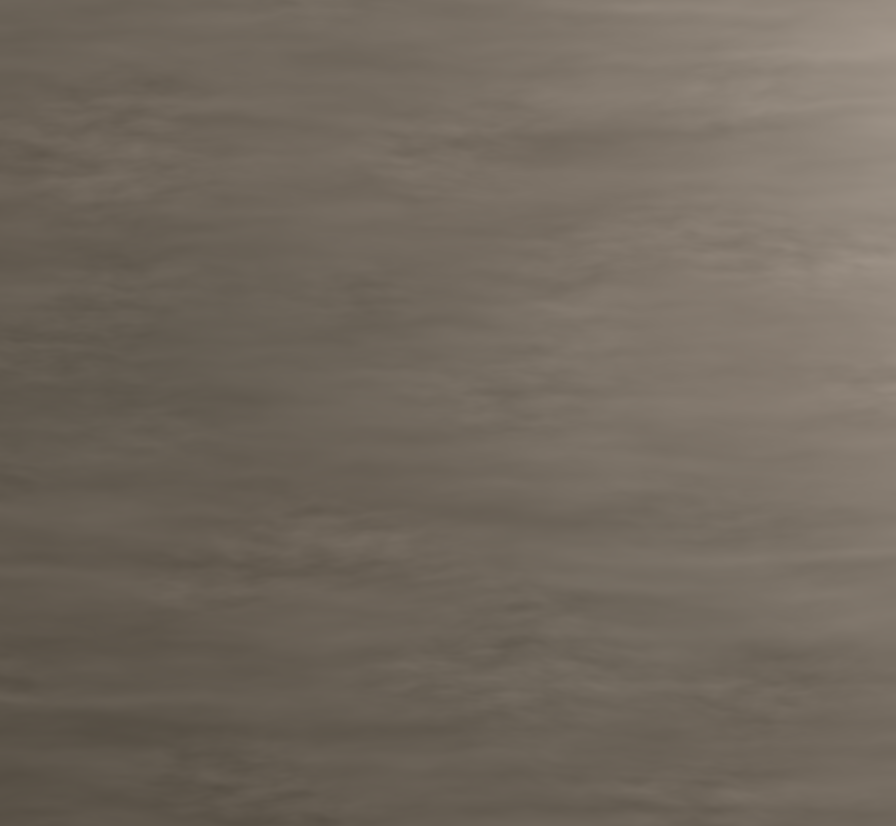
Write a WebGL 1 fragment shader that draws this texture.

```glsl
precision highp float;
// Draws dim taupe brushed wood: soft horizontal grain lit from the upper right.

#define SHADE_COLOR vec3(0.343, 0.313, 0.272)
#define LIGHT_COLOR vec3(0.580, 0.538, 0.494)
#define BAND_SCALE vec2(1.4, 15.0)
#define STREAK_SCALE vec2(3.6, 30.0)
#define FIBRE_SCALE vec2(17.0, 62.0)
#define RIDGE_SCALE vec2(1.5, 13.0)
#define BAND_STRENGTH 0.13
#define STREAK_STRENGTH 0.15
#define RIDGE_STRENGTH 0.13
#define FIBRE_STRENGTH 0.15
#define CLOUD_STRENGTH 0.10
#define WAVINESS 0.012

uniform vec2 u_resolution;

vec2 hash2(vec2 cell) {
  vec3 q = fract(cell.xyx * vec3(0.1031, 0.1030, 0.0973));
  q += dot(q, q.yzx + 33.33);
  return fract((q.xx + q.yz) * q.zy);
}

float cornerSlope(vec2 cell, vec2 f, vec2 corner) {
  return dot(hash2(cell + corner) * 2.0 - 1.0, f - corner);
}

// Gradient noise, roughly -0.6 to 0.6
float noise(vec2 p) {
  vec2 cell = floor(p);
  vec2 f = p - cell;
  vec2 w = f * f * f * (f * (f * 6.0 - 15.0) + 10.0);
  float low = mix(cornerSlope(cell, f, vec2(0.0)),
                  cornerSlope(cell, f, vec2(1.0, 0.0)), w.x);
  float high = mix(cornerSlope(cell, f, vec2(0.0, 1.0)),
                   cornerSlope(cell, f, vec2(1.0)), w.x);
  return mix(low, high, w.y);
}

float fractalNoise(vec2 p) {
  float sum = 0.0;
  float gain = 1.0;
  for (int i = 0; i < 3; i++) {
    sum += gain * noise(p);
    p = p * vec2(2.1, 1.7) + vec2(17.3, 41.9);
    gain *= 0.5;
  }
  return sum;
}

// Broad light: brightest at the upper right, falling off to the lower left
float lighting(vec2 uv) {
  float glow = uv.x * uv.x * uv.x * smoothstep(-0.1, 0.85, uv.y);
  return 0.03 + 0.27 * uv.y + 0.37 * uv.x + 0.44 * glow;
}

// Thin crest that follows the zero line of a stretched noise
float crest(vec2 p) {
  float d = noise(p * RIDGE_SCALE + 131.0) / 0.11;
  return exp(-d * d);
}

// Sparse raised lines: a lit crest with a shadow just below
float ridges(vec2 p) {
  float presence = smoothstep(-0.1, 0.35, noise(p * vec2(1.6, 8.0) + 47.0));
  return presence * (crest(p) - 0.7 * crest(p + vec2(0.0, 0.016)));
}

// Short wisps, slightly tilted and gathered in patches
float fibres(vec2 p) {
  float tilt = 0.035 * noise(p * vec2(2.5, 3.5) + 11.0);
  float patches = smoothstep(-0.15, 0.4, noise(p * vec2(4.0, 8.0) + 89.0));
  return fractalNoise((p + vec2(0.0, tilt)) * FIBRE_SCALE + 203.0) * (0.25 + patches);
}

float grain(vec2 p) {
  float bend = noise(p * vec2(4.0, 5.0)) + 0.4 * noise(p * vec2(15.0, 16.0) + 7.0)
             + 0.2 * noise(p * vec2(34.0, 30.0) + 19.0);
  vec2 q = p + vec2(0.0, WAVINESS * bend);
  return BAND_STRENGTH * noise(q * BAND_SCALE + 23.0)
       + STREAK_STRENGTH * fractalNoise(q * STREAK_SCALE + 61.0)
       + RIDGE_STRENGTH * ridges(q)
       + FIBRE_STRENGTH * fibres(q);
}

void main() {
  vec2 uv = gl_FragCoord.xy / u_resolution;
  vec2 p = gl_FragCoord.xy / u_resolution.y;

  float clouds = noise(p * vec2(2.3, 4.5) + 151.0);
  float tone = lighting(uv) + grain(p) + CLOUD_STRENGTH * clouds;
  vec3 color = mix(SHADE_COLOR, LIGHT_COLOR, tone);

  // Slight drift between olive and rosy taupe
  float warmth = noise(p * vec2(1.8, 3.1) + 77.0) + 0.5 * (uv.x - 0.5) * (uv.y - 0.5);
  color += warmth * vec3(0.006, -0.002, -0.003);
  gl_FragColor = vec4(color, 1.0);
}
```
